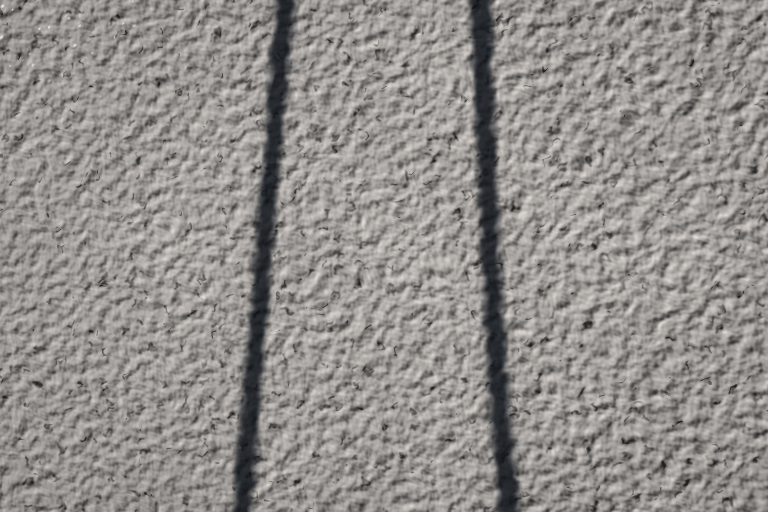
Give the GLSL for this texture, as a Shadertoy shader.

```glsl
// Sunlit rough plaster wall crossed by two thin, soft, nearly vertical shadows.

const vec3 SHADOW_COLOR = vec3(0.085, 0.100, 0.120);
const vec3 WALL_TINT = vec3(1.022, 0.995, 0.973);
const vec2 LIGHT_DIR = vec2(-0.64, 0.77);

vec2 hash22(vec2 p) {
    vec3 q = fract(p.xyx * vec3(0.1031, 0.1030, 0.0973));
    q += dot(q, q.yzx + 33.33);
    return fract((q.xx + q.yz) * q.zy);
}

float cornerSlope(vec2 cell, vec2 offset) {
    float angle = 6.2832 * hash22(cell).x;
    return dot(vec2(cos(angle), sin(angle)), offset);
}

float gradientNoise(vec2 p) {
    vec2 i = floor(p), f = fract(p);
    vec2 u = f * f * f * (f * (f * 6.0 - 15.0) + 10.0);
    vec2 e = vec2(1.0, 0.0);
    float low = mix(cornerSlope(i, f), cornerSlope(i + e, f - e), u.x);
    float high = mix(cornerSlope(i + e.yx, f - e.yx), cornerSlope(i + 1.0, f - 1.0), u.x);
    return mix(low, high, u.y);
}

// Layered bumps; each layer is turned to hide the lattice
float plasterHeight(vec2 p) {
    const mat2 turn = mat2(0.8, 0.6, -0.6, 0.8);
    float height = 0.0, gain = 1.0;
    p = turn * p * 44.0;
    for (int i = 0; i < 3; i++) {
        height += gain * gradientNoise(p + 17.0 * float(i));
        gain *= 0.46;
        p = turn * p * 1.9;
    }
    return height;
}

// Scattered spots; density is the fraction of occupied cells
float spots(vec2 p, float density, float radius) {
    vec2 cell = floor(p);
    float cover = 0.0;
    for (int y = -1; y <= 1; y++) {
        for (int x = -1; x <= 1; x++) {
            vec2 id = cell + vec2(x, y);
            vec2 kind = hash22(id + 71.0);
            vec2 d = p - id - hash22(id);
            d = vec2(d.x + d.y, 1.5 * (d.y - d.x)) * 0.707;
            float size = radius * (0.5 + 0.7 * kind.y);
            float spot = 1.0 - smoothstep(0.0, size, length(d));
            cover = max(cover, spot * step(kind.x, density));
        }
    }
    return cover;
}

// Soft bar around a horizontal offset, slightly broader at both ends
float barShadow(float offset, float y, float halfWidth) {
    float spread = halfWidth + 0.012 * (y - 0.5) * (y - 0.5);
    return 1.0 - smoothstep(spread - 0.011, spread + 0.011, abs(offset));
}

float wallTone(vec2 p, float side) {
    // Grain grows coarser and stronger toward the right
    vec2 q = vec2(p.x - 0.07 * p.x * p.x, p.y * (1.0 - 0.12 * side));
    q += 0.008 * vec2(gradientNoise(q * 14.0), gradientNoise(q * 14.0 + 40.0));

    // Relief from the height change along the light, deeper on the dark side
    float height = plasterHeight(q);
    float relief = height - plasterHeight(q + LIGHT_DIR * 0.0065);
    float shade = relief > 0.0 ? 0.30 * relief : 0.48 * relief;
    shade *= 0.88 + 0.26 * side;

    // Irregular pits and dim hollows between bumps
    vec2 bend = vec2(gradientNoise(q * 85.0), gradientNoise(q * 85.0 + 23.0));
    float pits = spots(q * 34.0 + 0.5 * bend, 0.42, 0.36);
    float hollows = smoothstep(0.12, 0.55, -height);
    float tone = 0.645 + shade - 0.30 * pits - 0.07 * hollows;

    // Broad light falloff
    vec2 centered = vec2(side - 0.52, p.y - 0.55);
    tone -= 0.18 * dot(centered, centered);
    return tone + 0.035 * gradientNoise(p * 5.0);
}

void mainImage(out vec4 fragColor, in vec2 fragCoord) {
    vec2 p = fragCoord / iResolution.y;
    float side = fragCoord.x / iResolution.x;
    float x = 1.5 * side;

    // Wall and small glints in the upper left
    float tone = wallTone(p, side);
    float glintZone = smoothstep(0.5, 0.05, x) * smoothstep(0.72, 0.98, p.y);
    tone += 0.35 * glintZone * spots(p * 42.0 + 9.0, 0.3, 0.26);
    vec3 color = clamp(tone, 0.13, 0.88) * WALL_TINT;

    // Two converging shadows, ragged where they cross the bumps
    float ragged = 0.010 * gradientNoise(p * 42.0) + 0.005 * gradientNoise(p * 13.0 + 5.0);
    float leftLine = 0.473 + 0.084 * p.y;
    float rightLine = 0.993 - 0.083 * p.y + 0.029 * p.y * p.y;
    float shadow = barShadow(x - leftLine + ragged, p.y, 0.0165);
    shadow = max(shadow, barShadow(x - rightLine - ragged, p.y, 0.0175));
    vec3 shaded = SHADOW_COLOR + 0.16 * (tone - 0.35);
    color = mix(color, shaded, 0.97 * shadow);

    fragColor = vec4(color, 1.0);
}
```
